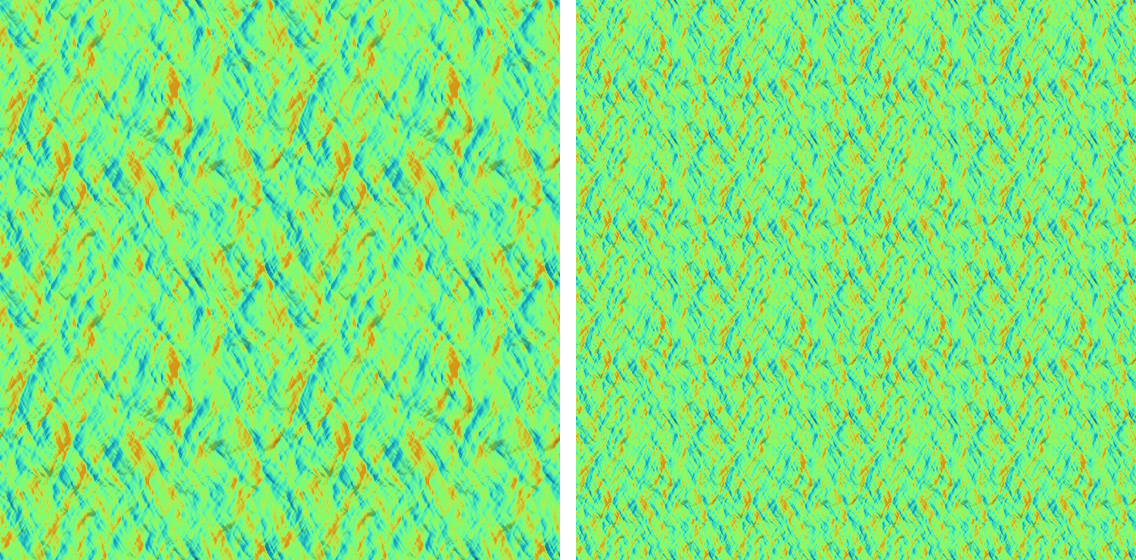
Left, the tile; right, the same tile 2 across and 2 down.
Give the GLSL for this texture, as a Shadertoy shader.

```glsl
// Seamless rugged relief, tinted by slope: orange on left faces, teal on right faces.

const float REPEATS = 2.0;         // whole tiles across the canvas
const int OCTAVES = 5;
const float BASE_CELLS = 4.0;      // noise cells across a tile, first octave
const float CELL_GROWTH = 1.75;
const float SLOPE_GAIN = 0.82;     // steepness kept from octave to octave
const float CREST_ROUNDING = 0.02;
const float WARP = 0.022;
const float SLOPE_STEP = 0.005;    // sampling distance in tile units
const vec2 SLOPE_SPREAD = vec2(1.8, 1.3);
const float RAMP_STEP = 0.7;       // slope between neighbouring ramp colours
const float SHADE = 0.3;

const int RAMP_SIZE = 8;
const vec3 RAMP[RAMP_SIZE] = vec3[RAMP_SIZE](
    vec3(0.09, 0.62, 0.73),
    vec3(0.19, 0.81, 0.74),
    vec3(0.32, 0.93, 0.67),
    vec3(0.46, 0.98, 0.56),
    vec3(0.53, 0.98, 0.39),
    vec3(0.69, 0.93, 0.34),
    vec3(0.79, 0.78, 0.19),
    vec3(0.84, 0.59, 0.10));

float hash(vec2 cell, float seed) {
    return fract(sin(dot(cell, vec2(127.1, 311.7)) + seed * 17.3) * 43758.5453);
}

// Contribution of one lattice corner; the lattice wraps after "cells"
float corner(vec2 cell, vec2 offset, float cells, float seed) {
    float angle = 6.2831853 * hash(mod(cell, cells), seed);
    return dot(vec2(cos(angle), sin(angle)), offset);
}

float wrappedNoise(vec2 tilePos, float cells, float seed) {
    vec2 p = tilePos * cells + vec2(0.37, 0.71) * seed;
    vec2 cell = floor(p);
    vec2 f = p - cell;
    vec2 w = f * f * f * (f * (f * 6.0 - 15.0) + 10.0);
    vec2 e = vec2(1.0, 0.0);
    float low = mix(corner(cell, f, cells, seed),
                    corner(cell + e.xy, f - e.xy, cells, seed), w.x);
    float high = mix(corner(cell + e.yx, f - e.yx, cells, seed),
                     corner(cell + e.xx, f - e.xx, cells, seed), w.x);
    return mix(low, high, w.y);
}

float ridge(vec2 tilePos, float cells, float seed) {
    float n = wrappedNoise(tilePos, cells, seed);
    return -sqrt(n * n + CREST_ROUNDING * CREST_ROUNDING);
}

// Ridges leaning both ways; whole-number shears keep the tile seamless
float relief(vec2 p) {
    p += WARP * vec2(wrappedNoise(p, 6.0, 31.0), wrappedNoise(p, 6.0, 37.0));
    vec2 leanRight = vec2(p.x, p.y - p.x);
    vec2 leanLeft = vec2(p.x, p.y + p.x);
    float height = 0.0;
    float cells = BASE_CELLS;
    float steepness = 1.0;
    for (int i = 0; i < OCTAVES; i++) {
        float seed = 1.0 + 2.0 * float(i);
        float ridges = ridge(leanRight, cells, seed) + ridge(leanLeft, cells, seed + 1.0);
        height += steepness / cells * ridges;
        cells = floor(cells * CELL_GROWTH);
        steepness *= SLOPE_GAIN;
    }
    return height;
}

vec3 slopeColor(float slope) {
    float x = slope / RAMP_STEP + 0.5 * float(RAMP_SIZE - 1);
    vec3 color = RAMP[0];
    for (int i = 1; i < RAMP_SIZE; i++) {
        color = mix(color, RAMP[i], clamp(x - float(i - 1), 0.0, 1.0));
    }
    return color;
}

void mainImage(out vec4 fragColor, in vec2 fragCoord) {
    vec2 p = fract(fragCoord / iResolution.xy * REPEATS);

    // Slope of the relief in units of its usual spread
    vec2 stepX = vec2(SLOPE_STEP, 0.0);
    float here = relief(p);
    vec2 rise = vec2(relief(p + stepX), relief(p + stepX.yx)) - here;
    vec2 slope = rise / (SLOPE_STEP * SLOPE_SPREAD);

    // Tint by the sideways slope, darken steep upper faces
    float shade = 1.0 - SHADE * smoothstep(0.9, 3.0, -slope.y);
    fragColor = vec4(slopeColor(slope.x) * shade, 1.0);
}
```
